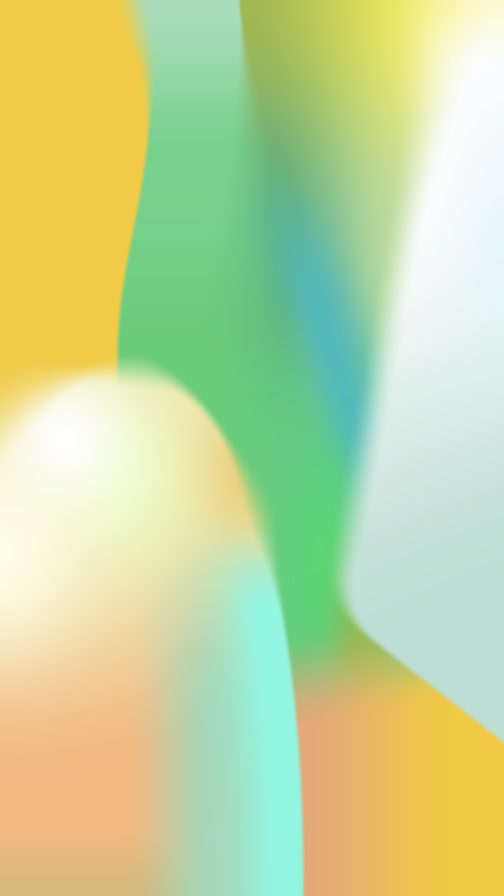
Write a WebGL 2 fragment shader that draws this background.

```glsl
#version 300 es
precision highp float;
// Soft abstract gradient: a pale dome, a yellow panel and a white sail around a green fold.
uniform vec2 u_resolution;
out vec4 outColor;

// Cubic ramp from 0 at a to 1 at b, valid in either direction.
float ramp(float a, float b, float v) {
  float t = clamp((v - a) / (b - a), 0.0, 1.0);
  return t * t * (3.0 - 2.0 * t);
}

// Elliptical Gaussian spot.
float glow(vec2 p, vec2 center, vec2 radius) {
  vec2 q = (p - center) / radius;
  return exp(-dot(q, q));
}

float smoothMin(float a, float b, float k) {
  float h = max(k - abs(a - b), 0.0) / k;
  return min(a, b) - h * h * k * 0.25;
}

// Green column, olive panel, blue streak and the orange floor.
vec3 foldColor(vec2 p) {
  vec3 column = mix(vec3(0.42, 0.80, 0.48), vec3(0.47, 0.82, 0.55), ramp(0.6, 0.8, p.y));
  column = mix(column, vec3(0.66, 0.86, 0.73), ramp(0.82, 1.0, p.y));

  vec3 panel = mix(vec3(0.63, 0.72, 0.33), vec3(0.92, 0.90, 0.36), ramp(0.47, 0.84, p.x));
  vec3 shade = mix(vec3(0.34, 0.67, 0.50), vec3(0.74, 0.86, 0.62), ramp(0.52, 0.8, p.x));
  panel = mix(panel, shade, ramp(1.0, 0.74, p.y));
  panel = mix(panel, vec3(0.38, 0.79, 0.53), ramp(0.68, 0.48, p.y));

  float foldX = 0.475 + 0.16 * (1.0 - p.y);
  float foldBlur = 0.008 + 0.28 * ramp(1.0, 0.6, p.y);
  vec3 color = mix(column, panel, ramp(foldX - foldBlur * 0.5, foldX + foldBlur * 0.5, p.x));

  float streak = p.x - 0.575 - 0.52 * (0.766 - p.y);
  float width = streak < 0.0 ? 0.06 : 0.085;
  float streakFade = ramp(0.82, 0.66, p.y) * ramp(0.38, 0.53, p.y);
  color = mix(color, vec3(0.31, 0.72, 0.74), 0.92 * streakFade * exp(-streak * streak / (width * width)));
  color = mix(color, vec3(0.35, 0.85, 0.46), 0.9 * glow(p, vec2(0.64, 0.37), vec2(0.07, 0.11)));
  color = mix(color, vec3(0.57, 0.72, 0.30), 0.9 * glow(p, vec2(0.72, 0.29), vec2(0.06, 0.08)));

  vec3 ground = mix(vec3(0.89, 0.66, 0.48), vec3(0.94, 0.79, 0.27), ramp(0.58, 0.92, p.x));
  return mix(color, ground, ramp(0.31, 0.19, p.y + 0.1 * (0.65 - p.x)));
}

vec3 sailColor(vec2 p) {
  float cool = ramp(0.82, 0.3, p.y - 0.25 * (p.x - 0.85));
  vec3 color = mix(vec3(1.0), vec3(0.74, 0.87, 0.83), cool);
  color = mix(color, vec3(0.88, 0.96, 0.98), 0.6 * glow(p, vec2(1.0, 0.74), vec2(0.12, 0.16)));
  return mix(color, vec3(0.99, 0.97, 0.75), 0.85 * ramp(0.92, 1.02, p.y));
}

vec3 domeColor(vec2 p) {
  vec3 color = mix(vec3(0.95, 0.72, 0.50), vec3(0.93, 0.91, 0.69), ramp(0.13, 0.43, p.y));
  color = mix(color, vec3(0.78, 0.72, 0.47), 0.75 * ramp(0.09, -0.02, p.y));
  // Sage body and cyan rim on the right flank.
  color = mix(color, vec3(0.65, 0.84, 0.72), ramp(0.24, 0.43, p.x) * ramp(0.46, 0.2, p.y));
  color = mix(color, vec3(0.92, 0.80, 0.47), 0.9 * glow(p, vec2(0.50, 0.475), vec2(0.11, 0.08)));
  float rim = p.x - 0.568 + 0.4 * p.y * p.y;
  color = mix(color, vec3(0.57, 0.97, 0.89), ramp(0.43, 0.31, p.y) * exp(-rim * rim / 0.0075));
  // Bright crown.
  color = mix(color, vec3(0.92, 1.0, 0.77), 0.8 * glow(p, vec2(0.24, 0.47), vec2(0.12, 0.09)));
  color = mix(color, vec3(1.0, 1.0, 0.91), 0.95 * glow(p, vec2(0.0, 0.38), vec2(0.18, 0.12)));
  return mix(color, vec3(1.0), 0.95 * glow(p, vec2(0.13, 0.51), vec2(0.13, 0.075)));
}

void main() {
  vec2 p = gl_FragCoord.xy / u_resolution;
  vec3 color = foldColor(p);

  // White sail: slanted left edge rounded into a sloping foot.
  float side = p.x - 0.695 - 0.33 * (p.y - 0.414);
  float foot = 1.5 * (p.y - 0.268 + 0.44 * (p.x - 0.78));
  float sail = smoothMin(side, foot, 0.09);
  float sailBlur = 0.008 + 0.032 * ramp(0.26, 0.42, p.y) + 0.06 * ramp(0.72, 1.0, p.y);
  vec3 halo = vec3(0.98, 0.96, 0.62);
  color = mix(color, halo, 0.65 * glow(p, vec2(0.88, 0.96), vec2(0.09, 0.09)));
  color = mix(color, sailColor(p), ramp(-sailBlur, sailBlur, sail));

  // Yellow panel with a swelling right edge.
  float panelX = 0.234 + 0.062 * ramp(0.61, 0.88, p.y) - 0.036 * ramp(0.90, 1.02, p.y);
  float panelBlur = 0.006 + 0.032 * ramp(0.84, 1.0, p.y);
  color = mix(color, vec3(0.945, 0.795, 0.28), ramp(panelBlur, -panelBlur, p.x - panelX));

  // Dome: lopsided superellipse whose edge softness varies along its outline.
  vec2 q = vec2(abs(p.x - 0.25) / (p.x < 0.25 ? 0.52 : 0.352), p.y / 0.587);
  float dome = pow(pow(q.x, 2.25) + pow(q.y, 2.25), 1.0 / 2.25) - 1.0;
  float domeBlur = 0.016 + 0.08 * ramp(0.2, 0.0, p.x);
  domeBlur += 0.07 * glow(p, vec2(0.54, 0.44), vec2(0.07, 0.07));
  domeBlur += 0.025 * glow(p, vec2(0.27, 0.58), vec2(0.07, 0.05));
  color = mix(color, domeColor(p), ramp(domeBlur, -domeBlur, dome));

  outColor = vec4(color, 1.0);
}
```
